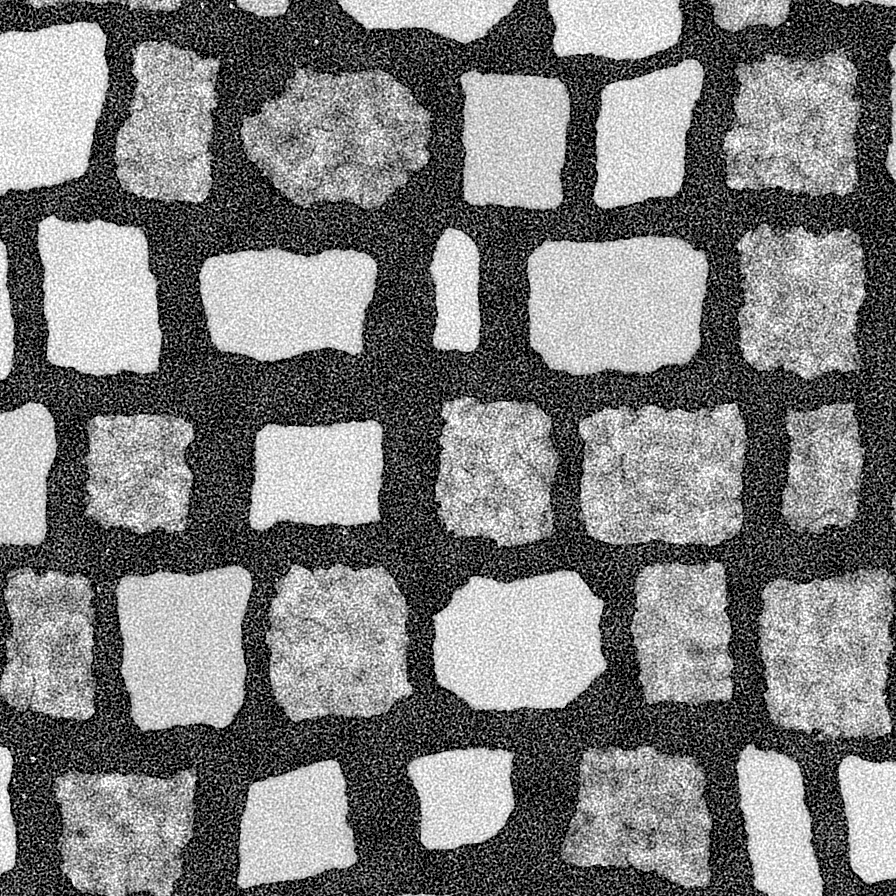
Give the GLSL for this texture, as a Shadertoy shader.

```glsl
// Grainy black-and-white cobblestone paving: pale rough-cut setts in dark gritty joints.

#define CELL vec2(0.180, 0.190)  // average stone pitch
#define GAP 0.034                // joint width
#define ROUNDING 0.016           // corner radius
#define JITTER 0.42              // variation of stone widths
#define LEAN 0.30                // slant of the side edges
#define ROW_WAVE 0.050           // bending of the rows
#define EDGE_CHIP 0.0075         // raggedness of the outlines
#define LIGHT_STONE 0.84
#define ROUGH_STONE 0.65
#define JOINT_TONE 0.19
#define JOINT_GRAIN 0.24
#define GRAIN_SCALE 310.0

vec2 hash2(vec2 p) {
    vec3 q = fract(p.xyx * vec3(0.1031, 0.1030, 0.0973));
    q += dot(q, q.yzx + 33.33);
    return fract((q.xx + q.yz) * q.zy);
}

float cornerSlope(vec2 corner, vec2 offset) {
    float angle = 6.2832 * hash2(corner).x;
    return dot(vec2(cos(angle), sin(angle)), offset);
}

float gradientNoise(vec2 p) {
    vec2 i = floor(p), f = p - i;
    vec2 w = f * f * f * (f * (f * 6.0 - 15.0) + 10.0);
    vec2 x = vec2(1.0, 0.0), y = vec2(0.0, 1.0);
    return mix(mix(cornerSlope(i, f), cornerSlope(i + x, f - x), w.x),
               mix(cornerSlope(i + y, f - y), cornerSlope(i + 1.0, f - 1.0), w.x), w.y);
}

vec2 rotate(vec2 p, float angle) {
    float c = cos(angle), s = sin(angle);
    return vec2(c * p.x - s * p.y, s * p.x + c * p.y);
}

// Fine film-like grain with roughly unit deviation
float filmGrain(vec2 p) {
    return 3.0 * (gradientNoise(rotate(p, 0.5) * GRAIN_SCALE)
                + gradientNoise(rotate(p, 1.2) * GRAIN_SCALE * 1.27 + 40.0));
}

float rowStagger(float row) {
    return hash2(vec2(row, 3.0)).x;
}

// Position and slant of the joint on the left of a cell
vec2 sideJoint(vec2 cell) {
    vec2 r = hash2(cell + 7.0) - 0.5;
    return vec2((cell.x + rowStagger(cell.y) + JITTER * r.x) * CELL.x, LEAN * r.y);
}

// Rounded, tapered block with randomly trimmed corners
float stoneDistance(vec2 p, vec2 cell) {
    vec2 left = sideJoint(cell), right = sideJoint(cell + vec2(1.0, 0.0));
    vec2 r = hash2(cell + 31.0), s = hash2(cell + 57.0);
    vec2 center = vec2(0.5 * (left.x + right.x), (cell.y + 0.5) * CELL.y + 0.02 * (r.x - 0.5));
    vec2 q = p - center;
    float shrink = 0.022 * s.y * s.y * s.y * s.y;
    float dx = max(left.x + left.y * q.y - p.x, p.x - right.x - right.y * q.y);
    float dy = abs(q.y + 0.25 * (s.x - 0.5) * q.x) - 0.5 * CELL.y;
    vec2 e = vec2(dx, dy) + 0.5 * GAP + shrink + ROUNDING;
    float block = length(max(e, 0.0)) + min(max(e.x, e.y), 0.0) - ROUNDING;
    float trim = dot(abs(q), vec2(0.707)) - mix(0.088, 0.16, r.y);
    return max(block, trim);
}

void mainImage(out vec4 fragColor, in vec2 fragCoord) {
    vec2 p = fragCoord / iResolution.y;

    // Bent rows and chipped outlines
    vec2 q = p + vec2(0.02, ROW_WAVE) * vec2(gradientNoise(p * 3.0 + 9.0), gradientNoise(p * 2.7));
    q += 0.014 * vec2(gradientNoise(p * 15.0), gradientNoise(p * 15.0 + 50.0));
    float chips = gradientNoise(p * 42.0) + 0.6 * gradientNoise(p * 105.0);

    // Nearest stone
    float d = 1.0;
    vec2 stone = vec2(0.0);
    for (int j = -1; j <= 1; j++) {
        float row = floor(q.y / CELL.y) + float(j);
        float column = floor(q.x / CELL.x - rowStagger(row));
        for (int i = -1; i <= 1; i++) {
            vec2 cell = vec2(column + float(i), row);
            float cellDistance = stoneDistance(q, cell);
            if (cellDistance < d) {
                d = cellDistance;
                stone = cell;
            }
        }
    }
    vec2 character = hash2(stone + 91.0);
    float rough = smoothstep(0.35, 0.75, character.x);
    d += EDGE_CHIP * mix(0.6, 1.2, rough) * chips;

    // Stone face: smooth and pale, or dark with relief and creases
    float grain = filmGrain(p);
    float relief = gradientNoise(p * 35.0) + 0.8 * gradientNoise(p * 75.0 + 20.0)
                 + 0.7 * gradientNoise(p * 150.0);
    float crease = smoothstep(0.09, 0.0, abs(gradientNoise(p * 28.0 + 70.0)))
                 * smoothstep(0.0, 0.3, gradientNoise(p * 60.0 + 30.0));
    float face = mix(LIGHT_STONE, ROUGH_STONE, rough) + 0.10 * (character.y - 0.5);
    face += mix(0.05, 0.28, rough) * relief - 0.28 * rough * crease;
    face -= 0.10 * smoothstep(-0.008, 0.0, d);
    face += mix(0.10, 0.17, rough) * grain;

    // Joint: gritty soil, shaded beside stones, with a few pale pebbles
    float soil = JOINT_TONE + 0.14 * gradientNoise(p * 22.0) + 0.12 * gradientNoise(p * 80.0);
    soil -= 0.09 * smoothstep(0.008, 0.0, d);
    soil += JOINT_GRAIN * grain;
    float pebble = smoothstep(0.46, 0.56, gradientNoise(p * 95.0 + 13.0))
                 * smoothstep(0.0, 0.2, gradientNoise(p * 6.0 + 4.0));
    soil += 0.6 * pebble;

    float tone = mix(face, soil, smoothstep(-0.0015, 0.0015, d));
    fragColor = vec4(vec3(clamp(tone, 0.0, 1.0)), 1.0);
}
```
